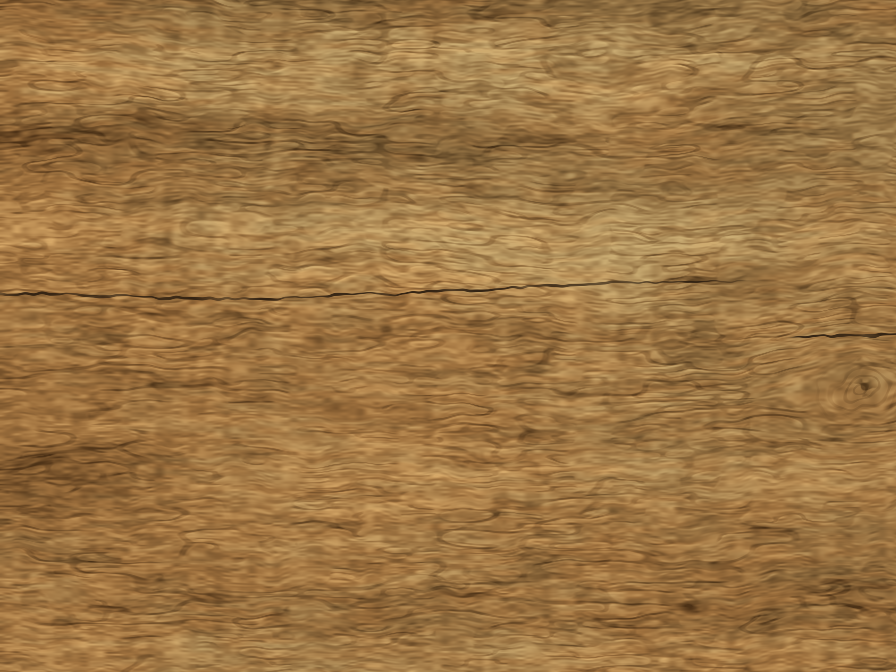
Give the GLSL for this texture, as a Shadertoy shader.

```glsl
// Weathered oak board: fine horizontal grain, long cracks, stains and a knot.

const vec3 DARK_WOOD = vec3(0.42, 0.300, 0.160);
const vec3 MID_WOOD = vec3(0.605, 0.450, 0.258);
const vec3 PALE_WOOD = vec3(0.75, 0.600, 0.378);
const vec3 CRACK_COLOR = vec3(0.15, 0.10, 0.055);
const vec2 KNOT_CENTER = vec2(1.276, 0.418);

float hash(vec2 p) {
    return fract(sin(dot(p, vec2(127.1, 311.7))) * 43758.5453);
}

// Value noise, centred on zero
float noise(vec2 p) {
    vec2 i = floor(p);
    vec2 f = fract(p);
    f = f * f * (3.0 - 2.0 * f);
    float low = mix(hash(i), hash(i + vec2(1.0, 0.0)), f.x);
    float high = mix(hash(i + vec2(0.0, 1.0)), hash(i + 1.0), f.x);
    return mix(low, high, f.y) - 0.5;
}

float blob(vec2 p, vec2 center, vec2 radius) {
    vec2 v = (p - center) / radius;
    return exp(-dot(v, v));
}

// Bend the fibres gently, and outward around the knot
vec2 bendGrain(vec2 p) {
    float swell = blob(p, KNOT_CENTER, vec2(0.11, 0.07));
    float wave = 0.035 * noise(p * vec2(2.2, 3.0)) + 0.010 * noise(p * vec2(11.0, 16.0));
    wave += 0.006 * noise(p * vec2(32.0, 48.0) + 13.0);
    float bent = p.y - 0.65 * swell * (p.y - KNOT_CENTER.y);
    return vec2(p.x, bent + wave - 0.012 * p.x);
}

float fibres(vec2 q) {
    return 0.7 * noise(q * vec2(14.0, 85.0))
         + 1.3 * noise(q * vec2(34.0, 190.0) + 31.0)
         + 1.8 * noise(q * vec2(80.0, 330.0) + 67.0);
}

// Thin broken lines along the zero contours of stretched noise
float creases(vec2 q, vec2 scale, float width, float density) {
    float line = 1.0 - smoothstep(0.3 * width, width, abs(noise(q * scale + 11.0)));
    float gate = noise(q * scale * vec2(0.8, 0.35) + 53.0);
    return line * smoothstep(0.02, 0.14, gate + 0.12 * density);
}

float allCreases(vec2 q, float density) {
    return creases(q, vec2(13.0, 62.0), 0.10, density)
         + 0.8 * creases(q + 3.7, vec2(24.0, 120.0), 0.17, density);
}

// Faint, nearly upright saw marks that show in patches
float sawMarks(vec2 p) {
    vec2 slanted = vec2(p.x - 0.22 * p.y, p.y);
    float patches = smoothstep(-0.05, 0.3, noise(p * vec2(3.5, 4.5) + 90.0));
    return patches * noise(slanted * vec2(75.0, 14.0) + 19.0);
}

// Broad light and dark areas
float broadTone(vec2 p) {
    float tone = 0.75 * blob(p, vec2(0.85, 0.66), vec2(0.42, 0.08));
    tone += 0.60 * blob(p, vec2(0.65, 0.88), vec2(0.55, 0.06));
    tone += 0.35 * blob(p, vec2(0.85, 0.42), vec2(0.40, 0.16));
    tone -= 1.40 * blob(p, vec2(0.08, 0.29), vec2(0.24, 0.085));
    tone -= 1.50 * blob(p, vec2(1.09, 0.58), vec2(0.09, 0.025));
    tone -= 1.00 * blob(p, vec2(1.06, 0.49), vec2(0.05, 0.03));
    tone -= 0.50 * blob(p, vec2(0.35, 0.79), vec2(0.65, 0.07));
    tone -= 0.90 * smoothstep(0.93, 1.01, p.y);
    tone -= 0.60 * smoothstep(0.75, 1.4, p.x) * smoothstep(0.5, 0.0, p.y);
    return tone;
}

// Ragged crack along a height, tapering at both ends
float crack(vec2 p, float height, vec2 span, float width) {
    float jitter = 0.006 * noise(vec2(p.x * 22.0, height)) + 0.003 * noise(vec2(p.x * 80.0, 5.0));
    float taper = smoothstep(span.x, span.x + 0.08, p.x) * smoothstep(span.y, span.y - 0.45, p.x);
    float halfWidth = width * taper * (0.8 + 1.3 * noise(vec2(p.x * 40.0, 8.0)));
    float body = 1.0 - smoothstep(halfWidth, halfWidth + 0.0016, abs(p.y - height - jitter));
    float depth = 0.85 + 0.5 * noise(vec2(p.x * 28.0, 3.0));
    return min(body * depth, 1.0) * smoothstep(0.0, 0.3, taper);
}

float knot(vec2 p) {
    vec2 v = (p - KNOT_CENTER) * vec2(1.0, 1.5);
    float d = length(v) + 0.03 * noise(p * 35.0);
    float rings = smoothstep(0.2, 1.0, sin(d * 330.0 + 5.0 * noise(p * 60.0)));
    float core = smoothstep(0.024, 0.008, d) * smoothstep(-0.1, 0.15, noise(p * vec2(80.0, 120.0)));
    return 0.8 * rings * smoothstep(0.08, 0.03, d) + 2.2 * core;
}

vec3 woodColor(float tone, float warmth) {
    vec3 color = MID_WOOD + (PALE_WOOD - MID_WOOD) * max(tone, 0.0) / 1.65;
    color += (DARK_WOOD - MID_WOOD) * max(-tone, 0.0) / 2.0;
    return color * mix(vec3(0.97, 1.01, 1.04), vec3(1.03, 0.985, 0.94), warmth);
}

void mainImage(out vec4 fragColor, in vec2 fragCoord) {
    vec2 p = fragCoord / iResolution.y;
    vec2 q = bendGrain(p);

    // Grain and creases, each crease with a lit lower lip
    float density = 0.3 + 0.7 * smoothstep(0.2, 0.8, p.y) + 1.2 * noise(p * vec2(3.0, 8.0) + 41.0);
    float lines = allCreases(q, density);
    float lips = allCreases(q + vec2(0.0, 0.0028), density);
    float bands = noise(q * vec2(1.3, 14.0) + 7.0) + 0.9 * noise(q * vec2(3.5, 38.0) + 23.0);

    float tone = 0.32 + fibres(q) + bands + broadTone(p);
    tone += 0.45 * lips - 1.35 * lines;
    tone += 0.8 * sawMarks(p);
    tone -= knot(p);
    tone -= 3.0 * blob(p + 0.008 * noise(p * 90.0), vec2(1.025, 0.094), vec2(0.014, 0.007));

    float warmth = 0.45 + 0.9 * noise(p * vec2(3.0, 6.0) + 61.0) + 0.8 * noise(q * vec2(20.0, 110.0) + 29.0);
    warmth += 0.5 * smoothstep(0.9, 0.0, p.x) - 0.3 * smoothstep(0.5, 1.0, p.y);
    vec3 color = woodColor(clamp(tone, -3.4, 2.4), clamp(warmth, 0.0, 1.0));

    // Long crack across the board and a short one at the right edge
    float longHeight = 0.564 - 0.008 * smoothstep(0.0, 0.3, p.x) + 0.027 * smoothstep(0.3, 1.15, p.x);
    float shortHeight = 0.497 + 0.03 * (p.x - 1.18);
    float cracks = crack(p, longHeight, vec2(-0.1, 1.2), 0.0011);
    cracks = max(cracks, crack(p, shortHeight, vec2(1.16, 1.8), 0.0016));
    color = mix(color, CRACK_COLOR, 0.9 * cracks);

    fragColor = vec4(color, 1.0);
}
```
